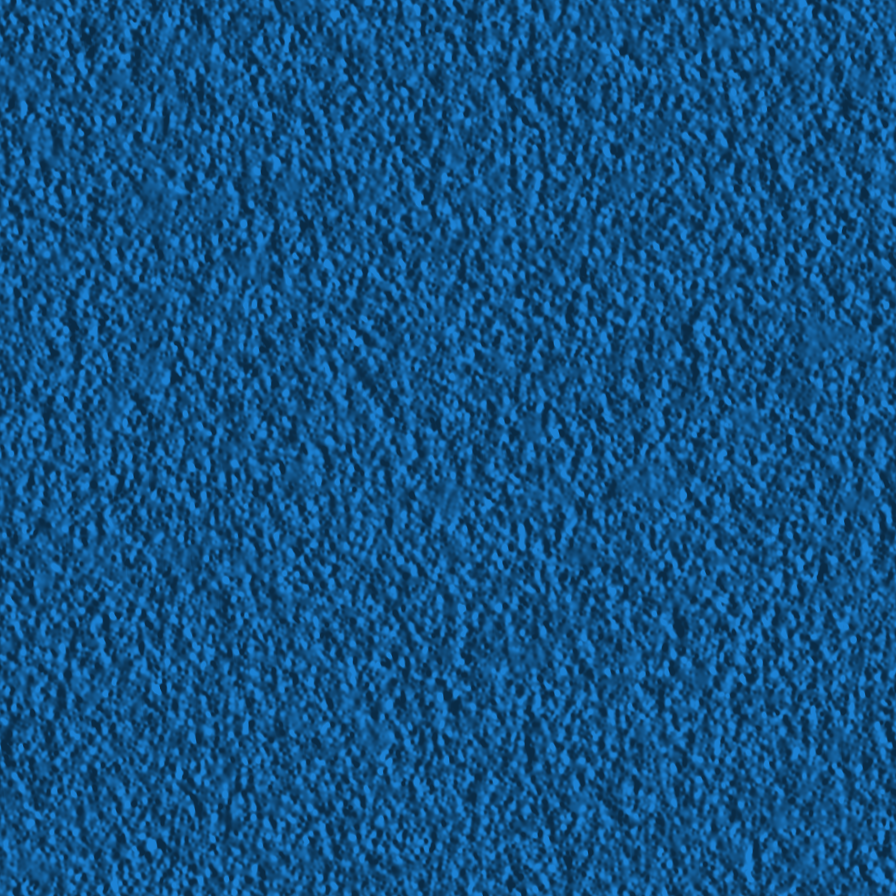
This texture is drawn by a Shadertoy shader. Its source:

```glsl
// Rough blue stucco: fine round grains in relief, raked by light from the left.

vec3 hash3(vec2 cell) {
    vec3 q = fract(cell.xyx * vec3(0.1031, 0.1030, 0.0973));
    q += dot(q, q.yxz + 33.33);
    return fract((q.xxy + q.yzz) * q.zyx);
}

// Scattered round bumps: x = light caught by the slope (spread near 1), y = height
vec2 bumps(vec2 p, float seed) {
    vec2 lightDir = normalize(vec2(-0.98, -0.16));
    vec2 cell = floor(p);
    vec2 relief = vec2(0.0);
    for (int j = -1; j <= 1; j++) {
        for (int i = -1; i <= 1; i++) {
            vec2 neighbour = cell + vec2(i, j);
            vec3 rnd = hash3(neighbour + seed);
            vec2 d = p - neighbour - rnd.xy;
            float dome = mix(-0.6, 1.0, rnd.z) * exp(-5.0 * dot(d, d));
            relief += dome * vec2(16.0 * dot(d, lightDir), 1.0);
        }
    }
    return relief;
}

void mainImage(out vec4 fragColor, in vec2 fragCoord) {
    vec2 uv = fragCoord / iResolution.y;

    // Grain layers: the main grains also catch light on their tops
    vec2 mainGrain = bumps(uv * vec2(106.0, 112.0), 17.0);
    float grain = 0.74 * mainGrain.x + 1.3 * (mainGrain.y - 0.126)
                + 0.36 * bumps(uv * vec2(68.0, 66.0), 71.0).x
                + 0.50 * bumps(uv * vec2(160.0, 172.0), 133.0).x;
    float streak = bumps(uv * vec2(48.0, 28.0), 211.0).x;

    // Some small patches are trowelled smoother than the rest
    float smoothPatch = smoothstep(0.4, 0.85, bumps(uv * 24.0, 401.0).y);
    float light = grain * mix(1.06, 0.5, smoothPatch) + 0.1 * smoothPatch;

    // Upright hollows fall into shadow
    light += 0.14 * streak - 0.5 * smoothstep(1.2, 2.3, -streak);

    float shade = mix(0.275, 0.84, smoothstep(-2.15, 2.45, light));
    fragColor = vec4(vec3(0.135, 0.613, 1.0) * shade, 1.0);
}
```
